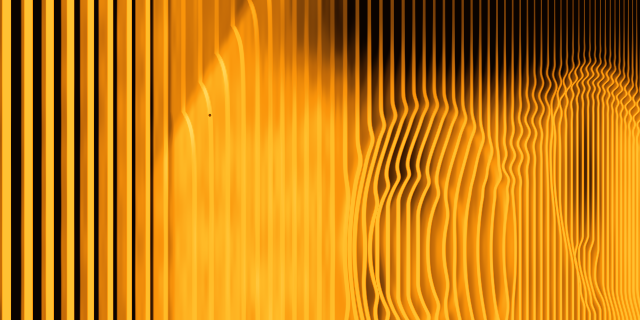
A Shadertoy shader for this texture:

```glsl
// Amber-lit wall of upright wooden slats, bent into oval reliefs that fade into shadow.

const float FIRST_PITCH = 0.0703;    // slat spacing at the left border
const float PITCH_SHRINK = 0.029;    // loss of spacing per unit of x
const float SLAT_OFFSET = 0.3;
const vec2 DISC_CENTER = vec2(1.33, 0.22);
const vec2 DISC_OUTER = vec2(0.26, 0.44);
const vec2 DISC_INNER = vec2(0.125, 0.225);
const vec2 ARCH_CENTER = vec2(1.92, 0.40);
const vec2 ARCH_RADII = vec2(0.20, 0.41);
const float ARCH_LEAN = 0.18;
const vec2 EYE_CENTER = vec2(1.855, 0.14);
const vec2 EYE_RADII = vec2(0.047, 0.12);
const vec2 KNOT = vec2(0.656, 0.64);
const float GRAIN = 0.07;

float hash(vec2 p) {
    vec3 q = fract(vec3(p.xyx) * 0.1031);
    q += dot(q, q.yzx + 33.33);
    return fract((q.x + q.y) * q.z);
}

float noise(vec2 p) {
    vec2 i = floor(p), f = fract(p);
    f = f * f * (3.0 - 2.0 * f);
    return mix(mix(hash(i), hash(i + vec2(1, 0)), f.x),
               mix(hash(i + vec2(0, 1)), hash(i + vec2(1, 1)), f.x), f.y);
}

float bell(float v, float width) { v /= width; return exp(-v * v); }
float blob(vec2 p, vec2 size) { p /= size; return exp(-dot(p, p)); }
float inside(float r, float soft) { return 1.0 - smoothstep(1.0 - soft, 1.05, r); }

float discRadius(vec2 p) { return length((p - DISC_CENTER) / DISC_OUTER); }
float coreRadius(vec2 p) { return length((p - DISC_CENTER) / DISC_INNER); }
float eyeRadius(vec2 p) { return length((p - EYE_CENTER) / EYE_RADII); }
float archRadius(vec2 p) {
    vec2 q = p - ARCH_CENTER;
    q.x += ARCH_LEAN * q.y;
    return length(q / ARCH_RADII);
}

// Depth below the stepped, curved slat tops on the left
float belowTop(vec2 p) { return 0.628 + 1.75 * (p.x - 0.56) - p.y; }

float slatIndex(float x) {
    return -log(max(1.0 - x * PITCH_SHRINK / FIRST_PITCH, 0.01)) / PITCH_SHRINK;
}

float slatPosition(float s) {
    return FIRST_PITCH / PITCH_SHRINK * (1.0 - exp(-PITCH_SHRINK * s));
}

// Sideways bend of a slat edge caused by the carved relief
float bend(vec2 p) {
    float disc = discRadius(p), core = coreRadius(p);
    float arch = archRadius(p), eye = eyeRadius(p);
    float d = -0.055 * inside(disc, 0.45) + 0.010 * bell(disc - 1.03, 0.06);
    d += -0.026 * inside(core, 0.35) + 0.008 * bell(core - 1.05, 0.10);
    d += -0.022 * inside(arch, 0.25) - 0.012 * inside(eye, 0.3);
    d += 0.006 * sin(58.0 * arch) * bell(arch - 0.88, 0.14) * smoothstep(0.4, 0.65, p.y);
    float ridge = p.x - mix(1.56, 1.73, (p.y - 0.4) / 0.37);
    d += 0.007 * sin(75.0 * p.y + 20.0 * p.x) * bell(ridge, 0.05)
       * smoothstep(0.36, 0.46, p.y) * (1.0 - smoothstep(0.74, 0.82, p.y));
    float curl = 1.0 - exp(-max(belowTop(p), 0.0) / 0.05);
    d += 0.035 * curl * smoothstep(0.53, 0.56, p.x) * (1.0 - smoothstep(0.7, 1.0, p.x));
    return d;
}

vec3 amber(float v) {
    vec3 c = mix(vec3(0.04, 0.01, 0.0), vec3(0.28, 0.13, 0.01), smoothstep(0.0, 0.22, v));
    c = mix(c, vec3(0.51, 0.27, 0.03), smoothstep(0.2, 0.38, v));
    c = mix(c, vec3(0.77, 0.42, 0.03), smoothstep(0.36, 0.54, v));
    c = mix(c, vec3(0.98, 0.58, 0.04), smoothstep(0.52, 0.72, v));
    c = mix(c, vec3(1.0, 0.74, 0.16), smoothstep(0.7, 0.9, v));
    return mix(c, vec3(1.0, 0.86, 0.40), smoothstep(0.9, 1.1, v));
}

void mainImage(out vec4 fragColor, in vec2 fragCoord) {
    vec2 p = fragCoord / iResolution.y;
    float px = 1.0 / iResolution.y;

    // Nearest bent slat edges on either side
    float halfWidth = mix(0.014, 0.0065, smoothstep(0.0, 0.55, p.x));
    halfWidth = mix(halfWidth, 0.0028, smoothstep(1.0, 1.9, p.x));
    float before = 0.2, after = 0.2, edge = 0.0;
    float nearest = floor(slatIndex(p.x));
    for (int i = -5; i <= 10; i++) {
        float base = slatPosition(nearest + float(i) + SLAT_OFFSET);
        float d = p.x - base - bend(vec2(base, p.y));
        if (d >= 0.0) before = min(before, d); else after = min(after, -d);
        edge = max(edge, 1.0 - smoothstep(-px, px, abs(d) - halfWidth));
    }
    float across = before / (before + after);

    // Broad light and shadow
    float disc = discRadius(p), core = coreRadius(p), arch = archRadius(p);
    float inArch = inside(arch, 0.1);
    float left = 1.0 - smoothstep(0.42, 0.58, p.x);
    float right = smoothstep(0.98, 1.18, p.x);
    float middle = (1.0 - left) * (1.0 - right);
    float dark = smoothstep(0.52, 0.98, p.y) * smoothstep(0.55, 1.35, p.x) * mix(1.0, 0.45, inArch);
    float hollow = 0.42 * blob(p - vec2(1.25, 0.50), vec2(0.10, 0.16))
                 + 0.40 * blob(p - vec2(1.83, 0.48), vec2(0.05, 0.20))
                 + 0.25 * blob(p - vec2(1.17, 0.10), vec2(0.06, 0.14));
    float face = mix(0.84, 0.48 + 0.35 * p.x, left);
    face -= 0.22 * middle * (1.0 - smoothstep(-0.03, 0.06, belowTop(p)));
    face -= 0.08 * right + 0.85 * dark + hollow;
    face += 0.12 * bell(disc - 1.0, 0.05) * right + 0.10 * bell(core - 1.0, 0.1);
    face += 0.14 * smoothstep(1.88, 1.98, p.x) * (1.0 - smoothstep(0.5, 0.7, p.y));
    face += GRAIN * (noise(p * vec2(90.0, 9.0)) + noise(p * vec2(14.0, 8.0)) - 1.0);

    // Gaps and shadows between slats, then the lit front edges
    float gapEnd = mix(0.68, 0.32, smoothstep(0.0, 0.45, p.x));
    float gap = 1.0 - smoothstep(gapEnd - 0.1, gapEnd + 0.05, across);
    float tone = face - 0.75 * gap * left - 0.30 * right * (1.0 - across);
    tone -= 0.05 * middle * (1.0 - across);
    float lit = mix(0.95 - 0.62 * dark - 0.2 * hollow, face + 0.08, middle);
    lit += 0.12 * middle * bell(belowTop(p) - 0.06, 0.10);
    tone = mix(tone, lit, edge);
    tone -= 0.6 * (1.0 - smoothstep(0.003, 0.006, length(p - KNOT)));
    fragColor = vec4(amber(clamp(tone, 0.0, 1.1)), 1.0);
}
```
